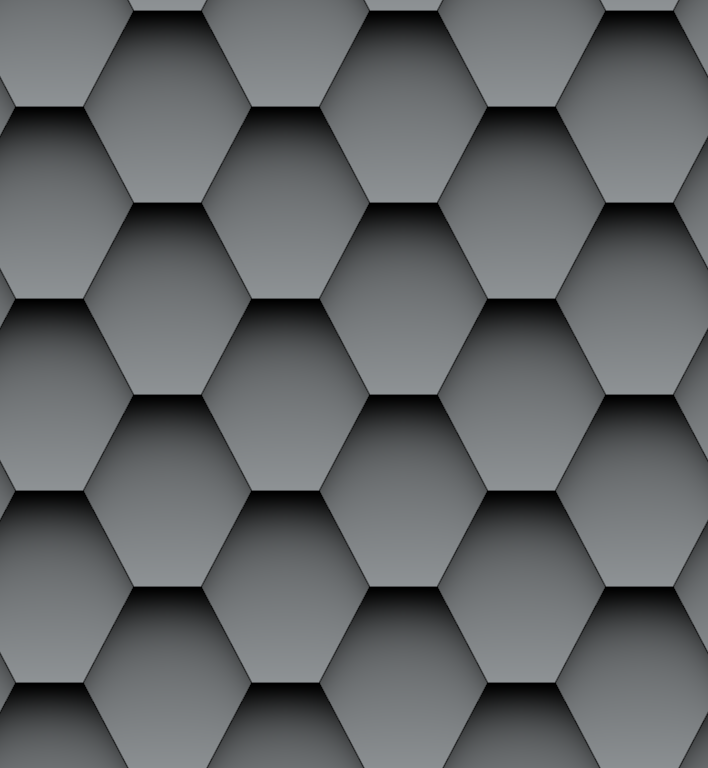
Write a Shadertoy shader that draws this pattern.

```glsl
// Overlapping hexagonal grey shingles, each shaded by the tiles above it.
#define REPEATS vec2(3.0, 4.0)      // whole repeats across and down
#define ORIGIN vec2(0.2097, 0.943)  // centre of the first shingle, in cells
#define FLAT_HALF 0.143             // half width of the flat edges, in cells
#define CELL_ASPECT 0.8136          // cell height over cell width
#define TINT vec3(0.97, 1.0, 1.018)
#define TOP_GREY 0.35
#define BOTTOM_GREY 0.575
#define SHADOW_DEPTH 0.165          // reach of the shadow under the top edge
#define SIDE_SHADOW 0.30            // strength along the upper slanted edges
#define SIDE_REACH 0.065
#define SEAM_WIDTH 0.0035
#define SEAM_DARKNESS 0.55

const float MID_HALF = 0.5 - FLAT_HALF;
const float SLOPE = 2.0 * (MID_HALF - FLAT_HALF);

// Offset from the nearest centre of a wrapping grid
vec2 cellOffset(vec2 p) {
    return fract(p + 0.5) - 0.5;
}

// Horizontal room left to the slanted sides; negative outside the hexagon
float sideRoom(vec2 p) {
    return MID_HALF - abs(p.x) - SLOPE * abs(p.y);
}

void mainImage(out vec4 fragColor, in vec2 fragCoord) {
    vec2 cell = fragCoord / iResolution.xy * REPEATS - ORIGIN;

    // Two staggered grids of hexagons fill the plane
    vec2 p = cellOffset(cell);
    if (sideRoom(p) < 0.0) p = cellOffset(cell + 0.5);

    // Distances to the slanted and flat edges, in cell widths
    float slantScale = inversesqrt(1.0 + pow(SLOPE / CELL_ASPECT, 2.0));
    float slantDist = sideRoom(p) * slantScale;
    float flatDist = (0.5 - abs(p.y)) * CELL_ASPECT;
    float upperDist = (MID_HALF - abs(p.x) - SLOPE * p.y) * slantScale;

    // Face gradient, brighter toward the lower edge
    float drop = clamp(0.5 - p.y, 0.0, 1.0);
    float grey = mix(TOP_GREY, BOTTOM_GREY, drop);

    // Soft shadows cast by the shingles above
    grey *= 1.0 - exp(-pow(drop / SHADOW_DEPTH, 1.4));
    grey *= 1.0 - SIDE_SHADOW * exp(-max(upperDist, 0.0) / SIDE_REACH);

    // Thin smoothed seam around each shingle
    float pixel = REPEATS.x / iResolution.x;
    float edge = min(slantDist, flatDist);
    float seam = 1.0 - smoothstep(0.0, SEAM_WIDTH + 0.6 * pixel, edge);
    grey *= 1.0 - SEAM_DARKNESS * seam;

    fragColor = vec4(grey * TINT, 1.0);
}
```
